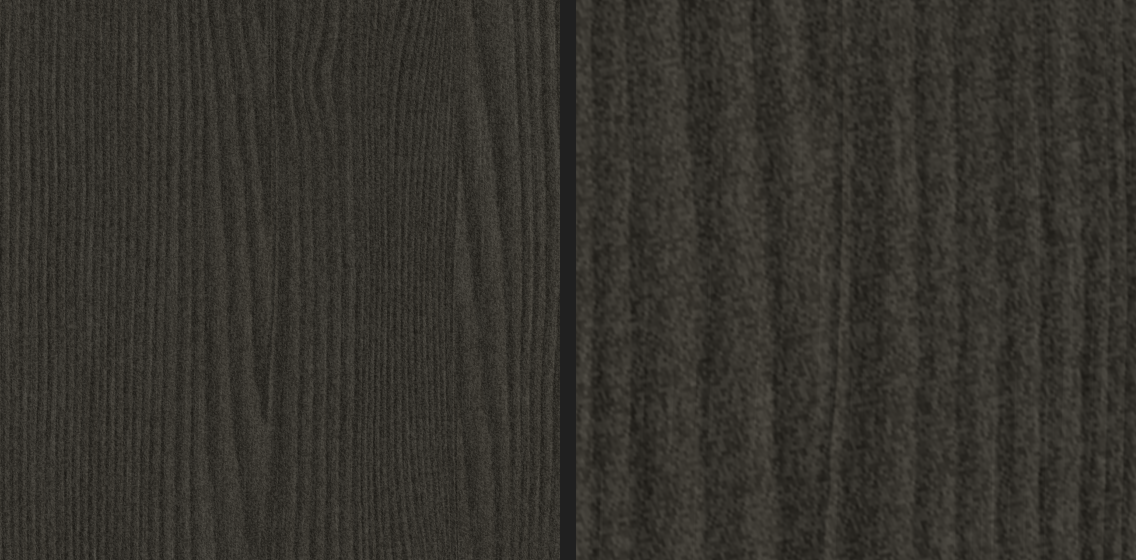
Left: the whole. Right: its middle third, enlarged.
This texture is drawn by a Shadertoy shader. Its source:

```glsl
// Dark stained wood with vertical growth rings, tapering tongues and a fine fibrous grain.

const vec3 WOOD_MID = vec3(0.206, 0.197, 0.175);
const vec3 TONE_TINT = vec3(1.0, 0.99, 0.94);
const vec3 WARM_TINT = vec3(0.010, 0.003, -0.003);

float hash(vec2 p) {
    vec3 q = fract(p.xyx * vec3(0.1031, 0.1030, 0.0973));
    q += dot(q, q.yzx + 33.33);
    return fract((q.x + q.y) * q.z);
}

float noise(vec2 p) {
    vec2 cell = floor(p);
    vec2 f = fract(p);
    f = f * f * (3.0 - 2.0 * f);
    float low = mix(hash(cell), hash(cell + vec2(1.0, 0.0)), f.x);
    float high = mix(hash(cell + vec2(0.0, 1.0)), hash(cell + vec2(1.0, 1.0)), f.x);
    return mix(low, high, f.y);
}

// Noise centred on zero, from -1 to 1
float signedNoise(vec2 p) {
    return 2.0 * noise(p) - 1.0;
}

float bump(float x, float centre, float width) {
    float d = (x - centre) / width;
    return exp(-d * d);
}

// Rings counted across one strip of the board
float strip(float x, float start, float end, float ringsPerUnit) {
    return ringsPerUnit * (clamp(x, start, end) - start);
}

// Rises over one interval and falls over another
float plateau(float x, vec2 rise, vec2 fall) {
    return smoothstep(rise.x, rise.y, x) * (1.0 - smoothstep(fall.x, fall.y, x));
}

// Sideways sway of the growth lines
vec2 bendGrain(vec2 p) {
    float sway = 0.009 * signedNoise(p * vec2(4.0, 1.6) + 7.0);
    sway += 0.003 * signedNoise(p * vec2(9.0, 6.0) + 31.0);
    sway -= 0.13 * (p.y - 0.45) * (p.y - 0.45) * bump(p.x, 0.76, 0.06);
    sway += 0.018 * bump(p.y, 0.86, 0.07) * bump(p.x, 0.56, 0.05);
    return vec2(p.x + sway, p.y);
}

// Running ring count: dense at the left and right of centre, wide between
float ringPhase(vec2 q) {
    float phase = strip(q.x, -0.1, 0.30, 62.0);
    phase += strip(q.x, 0.30, 0.36, 30.0);
    phase += strip(q.x, 0.36, 0.49, 8.0);
    phase += strip(q.x, 0.49, 0.64, 38.0);
    phase += strip(q.x, 0.64, 0.80, 88.0);
    phase += strip(q.x, 0.80, 0.92, 13.0);
    phase += strip(q.x, 0.92, 1.10, 44.0);
    // Slanted rings that close into tongues along two upright seams
    phase += 2.9 * (q.y + 0.15) * plateau(q.x, vec2(0.29, 0.465), vec2(0.468, 0.497));
    phase += 2.3 * (q.y - 1.1) * plateau(q.x, vec2(0.802, 0.820), vec2(0.820, 1.0));
    phase += 0.36 * signedNoise(q * vec2(19.0, 1.3) + 3.0);
    return phase + 0.05 * signedNoise(q * vec2(190.0, 45.0));
}

// Slow rise to pale wood, then a quick drop to the dark edge
float ringProfile(float phase, float blur) {
    float f = fract(phase);
    float edge = clamp(0.12 + blur, 0.12, 0.45);
    return smoothstep(0.0, 0.8, f) * (1.0 - smoothstep(1.0 - edge, 1.0, f));
}

// Fine woven speckle and short fibres
float fibreGrain(vec2 p) {
    vec2 slanted = vec2(p.x + 0.4 * p.y, p.y - 0.2 * p.x);
    float speckle = signedNoise(slanted * vec2(490.0, 400.0));
    float fibres = signedNoise(p * vec2(400.0, 110.0) + 11.0);
    return 0.050 * speckle + 0.021 * fibres;
}

// Long hairlines that follow the bent grain, with sparse pale ones
float hairlines(vec2 q) {
    float streaks = signedNoise(q * vec2(340.0, 7.0) + 57.0);
    float pale = smoothstep(0.72, 0.95, noise(q * vec2(300.0, 14.0) + 83.0));
    return 0.016 * streaks + 0.024 * pale;
}

void mainImage(out vec4 fragColor, in vec2 fragCoord) {
    vec2 p = fragCoord / iResolution.xy;
    vec2 bent = bendGrain(p);

    // Growth rings, softened where they crowd together
    float phase = ringPhase(bent);
    float blur = fwidth(phase);
    float visible = 1.0 - smoothstep(0.3, 0.75, blur);
    float strength = 0.057 + 0.016 * signedNoise(p * vec2(14.0, 3.0) + 19.0);
    float ring = (ringProfile(phase, blur) - 0.47) * visible;

    // Broad shade changes and surface fibre
    float shade = 0.007 * signedNoise(p * vec2(7.0, 2.2) + 43.0);
    float tone = strength * ring + shade + fibreGrain(p) + hairlines(bent);
    float warmth = 0.5 * noise(p * vec2(12.0, 4.0) + 71.0) * (0.5 + ring);

    vec3 color = WOOD_MID + tone * TONE_TINT + warmth * WARM_TINT;
    fragColor = vec4(clamp(color, 0.0, 1.0), 1.0);
}
```
